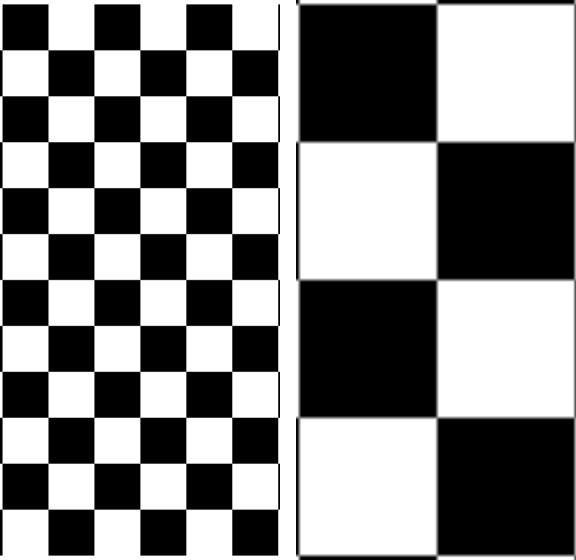
Left, the full canvas; right, a detail of the centre.
Give the GLSL for this pattern, as a Shadertoy shader.

```glsl
#define CELL 0.1640625          // square side, in canvas widths
#define ROWS 12.0               // rows between the white end strips
#define SHIFT_X 0.0013          // sideways shift of the grid
#define EDGE 0.00465            // width of the soft edge
#define INK vec3(0.0)
#define PAPER vec3(1.0)

// Alternating wave: positive in even cells, negative in odd, zero on grid lines
vec2 cellWave(vec2 p) {
    return abs(mod(p - 0.5, 2.0) - 1.0) - 0.5;
}

void mainImage(out vec4 fragColor, in vec2 fragCoord) {
    // Grid centred on the canvas, one unit per square
    vec2 pos = (fragCoord - 0.5 * iResolution.xy) / iResolution.x;
    vec2 grid = (pos - vec2(SHIFT_X, 0.0)) / CELL;
    float soft = max(EDGE, 1.0 / iResolution.x) / CELL;

    // Checker sign, with the outer rows held past their last line
    float lastRow = 0.5 * ROWS - 0.5;
    vec2 held = vec2(grid.x, clamp(grid.y, -lastRow, lastRow));
    vec2 side = clamp(2.0 * cellWave(held) / soft, -1.0, 1.0);
    float ink = 0.5 + 0.5 * side.x * side.y;

    // Plain strips at the top and bottom
    float inside = clamp(0.5 + (0.5 * ROWS - abs(grid.y)) / soft, 0.0, 1.0);

    fragColor = vec4(mix(PAPER, INK, ink * inside), 1.0);
}
```
